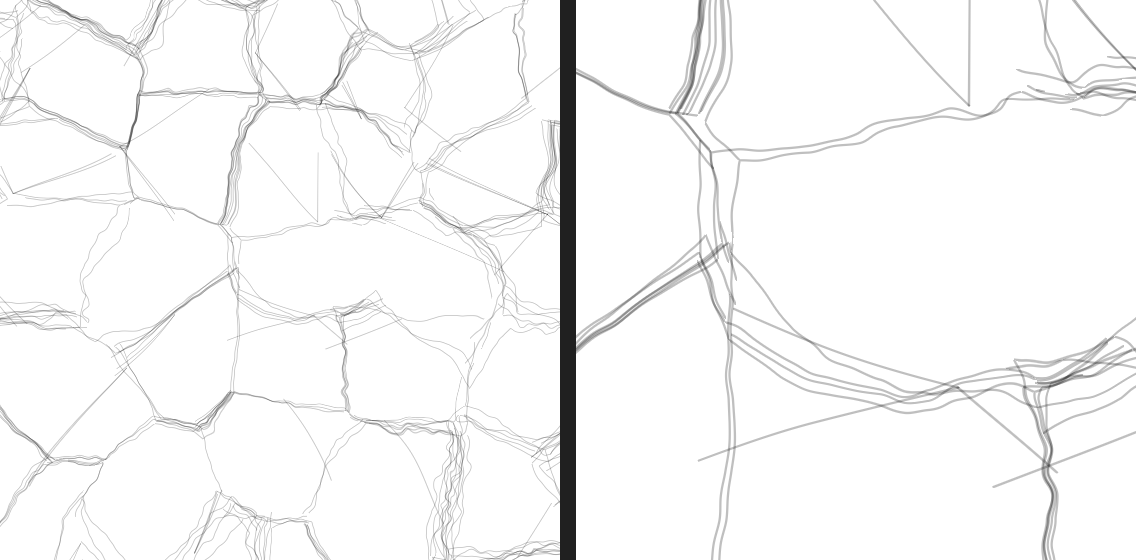
Left, the full canvas; right, a detail of the centre.
Give the GLSL for this pattern, as a WebGL 1 fragment shader.

```glsl
precision highp float;
// Web of thin grey strands that bundle and fray along the borders of irregular cells.
uniform vec2 u_resolution;

const float CELLS = 4.9;          // cells per canvas height
const float HALF_WIDTH = 0.00068; // of one strand, in canvas heights
const float STRAND_INK = 0.25;
const int STRANDS = 12;

vec2 hash2(vec2 p) {
  vec2 q = vec2(dot(p, vec2(127.1, 311.7)), dot(p, vec2(269.5, 183.3)));
  return fract(sin(q) * 43758.5453);
}

// Smooth vector noise in -0.5 .. 0.5
vec2 noise2(vec2 p) {
  vec2 i = floor(p);
  vec2 f = fract(p);
  f = f * f * (3.0 - 2.0 * f);
  vec2 low = mix(hash2(i), hash2(i + vec2(1.0, 0.0)), f.x);
  vec2 high = mix(hash2(i + vec2(0.0, 1.0)), hash2(i + 1.0), f.x);
  return mix(low, high, f.y) - 0.5;
}

// Broad curves shared by everything
vec2 broadWarp(vec2 p) {
  return p + 0.075 * noise2(p * 4.0 + 3.1);
}

// Bends and small kinks shared by all strands
vec2 sharedWarp(vec2 p, float rough) {
  return broadWarp(p) + 0.038 * noise2(p * 9.0 + 6.4) + 0.011 * noise2(p * 24.0)
       + rough * 0.0055 * noise2(p * 70.0);
}

// Wandering of a single strand, strong only where fray is high
vec2 strandWarp(vec2 p, float strand, float fray, float rough) {
  vec2 seed = vec2(strand * 5.3, strand * 9.7);
  return fray * (0.055 * noise2(p * 8.0 + seed) + rough * 0.009 * noise2(p * 46.0 + seed));
}

// Cell centre; some centres shift a lot from strand to strand
vec2 site(vec2 id, float strand) {
  float looseness = pow(hash2(id + 7.7).x, 2.5);
  vec2 shift = hash2(id + strand * 17.3) - 0.5;
  return id + 0.5 + 0.82 * (hash2(id) - 0.5) + (0.012 + 0.55 * looseness) * shift;
}

// Border of the nearest two cells: distance, unit normal, kept flag
vec4 cellBorder(vec2 q, float strand) {
  vec2 base = floor(q);
  vec2 nearSite = vec2(0.0), nextSite = vec2(0.0), nearId = vec2(0.0), nextId = vec2(0.0);
  float d1 = 100.0, d2 = 100.0;
  for (int j = -1; j <= 1; j++) {
    for (int i = -1; i <= 1; i++) {
      vec2 id = base + vec2(float(i), float(j));
      vec2 s = site(id, strand);
      float d = dot(q - s, q - s);
      if (d < d1) {
        d2 = d1; nextSite = nearSite; nextId = nearId;
        d1 = d; nearSite = s; nearId = id;
      } else if (d < d2) {
        d2 = d; nextSite = s; nextId = id;
      }
    }
  }
  vec2 span = nextSite - nearSite;
  vec2 edgeId = nearId + nextId;
  float share = hash2(edgeId + 31.7).x;
  float kept = step(hash2(edgeId + strand * 3.9).y, mix(0.2, 1.0, share * share));
  return vec4((d2 - d1) / (2.0 * length(span)), normalize(span), kept);
}

// Share of a pixel covered by a strand at distance d
float coverage(float d, float pixel) {
  float inner = max(d - 0.5 * pixel, -HALF_WIDTH);
  return max(min(d + 0.5 * pixel, HALF_WIDTH) - inner, 0.0) / pixel;
}

float segmentDistance(vec2 p, vec2 a, vec2 b) {
  vec2 ab = b - a;
  return length(p - a - ab * clamp(dot(p - a, ab) / dot(ab, ab), 0.0, 1.0));
}

// Light left by straight fans that cross a cell from border to border
float chords(vec2 q, float pixel) {
  float light = 1.0;
  for (int j = -1; j <= 1; j++) {
    for (int i = -1; i <= 1; i++) {
      vec2 id = floor(q) + vec2(float(i), float(j));
      vec2 centre = site(id, 0.0);
      float turn = floor(hash2(id + 11.3).x * 4.0) * 1.5708;
      vec2 dir = floor(vec2(cos(turn), sin(turn)) + 0.5);
      vec2 apex = 0.5 * (centre + site(id + dir, 0.0));
      for (int k = 0; k < 4; k++) {
        vec2 pick = hash2(id + float(k) * 13.1 + 2.9);
        vec2 side = vec2(-dir.y, dir.x) * (pick.y < 0.5 ? 1.0 : -1.0);
        vec2 end = 0.5 * (centre + site(id + side, 0.0)) + 0.2 * (pick.yx - 0.5);
        float d = segmentDistance(q, apex, end) / CELLS;
        light *= 1.0 - step(pick.x, 0.5) * STRAND_INK * coverage(d, pixel);
      }
    }
  }
  return light;
}

void main() {
  float pixel = 1.0 / u_resolution.y;
  vec2 p = gl_FragCoord.xy * pixel;
  vec2 dx = vec2(0.0004, 0.0), dy = dx.yx;
  vec2 mask = noise2(p * 5.0 + 8.2);
  float fray = smoothstep(-0.2, 0.3, mask.x);
  float rough = 0.4 + smoothstep(-0.2, 0.3, mask.y);
  vec2 w = sharedWarp(p, rough), wx = sharedWarp(p + dx, rough), wy = sharedWarp(p + dy, rough);

  float light = chords(broadWarp(p) * CELLS, pixel);
  for (int n = 0; n < STRANDS; n++) {
    float strand = float(n) + 1.0;
    vec2 q = w + strandWarp(p, strand, fray, rough);
    vec2 qx = wx + strandWarp(p + dx, strand, fray, rough) - q;
    vec2 qy = wy + strandWarp(p + dy, strand, fray, rough) - q;
    vec4 border = cellBorder(q * CELLS, strand);
    // Divide by the local stretch to keep the line width even
    float stretch = length(vec2(dot(border.yz, qx), dot(border.yz, qy))) / dx.x;
    float d = border.x / (CELLS * max(stretch, 0.3));
    light *= 1.0 - border.w * STRAND_INK * coverage(d, pixel);
  }
  gl_FragColor = vec4(vec3(light), 1.0);
}
```
